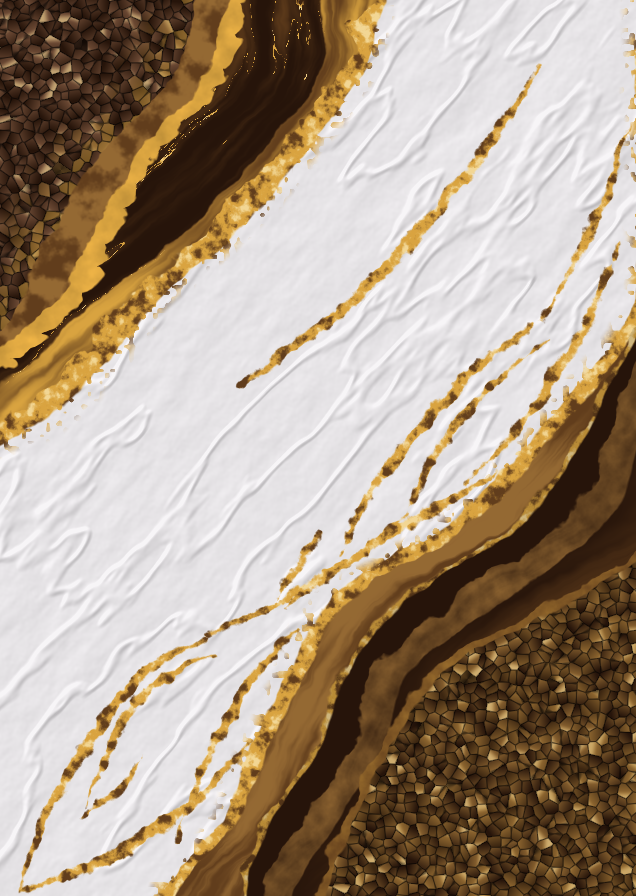
Reproduce this background procedurally as a WebGL 2 fragment shader.

```glsl
#version 300 es
precision highp float;
// Abstract resin painting: white plaster, gold veins and two banded brown
// corners of crushed stone, from spline edges, Bezier strokes and noise.
uniform vec2 u_resolution;
out vec4 outColor;
const float SOFT = .0014, ROWS = 12.;
const vec3 DARK = vec3(.15, .08, .04), BROWN = vec3(.38, .24, .11), TAN = vec3(.58, .41, .2);
const vec3 GOLD = vec3(.85, .64, .25), PALE = vec3(.95, .84, .58), WHITE = vec3(.9, .89, .9);
// Edges per row, from the bottom: rim, dark pool, ribbon, stone
const vec4 LOWER[9] = vec4[9](
  vec4(.18, .27, .29, .36), vec4(.25, .3, .335, .39), vec4(.286, .354, .39, .436),
  vec4(.327, .384, .414, .49), vec4(.374, .455, .51, .64), vec4(.508, .58, .63, .77),
  vec4(.589, .643, .674, .83), vec4(.66, .682, .7, .87), vec4(.716, .73, .745, .9));
// Edges per row, from the top: rim, dark pool, scallops, stone
const vec4 UPPER[9] = vec4[9](
  vec4(.427, .36, .27, .224), vec4(.4, .36, .247, .195), vec4(.34, .3, .176, .12),
  vec4(.27, .22, .13, .065), vec4(.173, .118, .086, .03), vec4(.104, .02, -.01, -.04),
  vec4(-.013, -.1, -.15, -.2), vec4(-.3, -.4, -.45, -.5), vec4(-.6));

float hash(vec2 p) { return fract(sin(dot(p, vec2(127.1, 311.7))) * 43758.5); }
float noise(vec2 p) {
  vec2 i = floor(p), f = fract(p), e = vec2(1, 0);
  f *= f * (3. - 2. * f);
  return mix(mix(hash(i), hash(i + e), f.x), mix(hash(i + e.yx), hash(i + 1.), f.x), f.y);
}
float fbm(vec2 p) {
  float sum = 0., amp = .53;
  for (int i = 0; i < 4; i++, amp *= .5) {
    sum += amp * noise(p);
    p = mat2(1.6, 1.2, -1.2, 1.6) * p + 7.3;
  }
  return sum;
}
// Lays a colour where d is positive
void lay(inout vec3 col, vec3 paint, float d) {
  col = mix(col, paint, smoothstep(-SOFT, SOFT, d));
}
// Signed distances from x to the four spline edges at row t
vec4 bands(vec4 rows[9], float t, float x) {
  t = clamp(t, 0., 7.99);
  int i = int(t);
  float f = fract(t);
  vec4 b = rows[i], c = rows[i + 1];
  vec4 m = .5 * (c - rows[max(i - 1, 0)]), n = .5 * (rows[min(i + 2, 8)] - b);
  vec4 edge = b + f * (m + f * (3. * (c - b) - 2. * m - n + f * (2. * (b - c) + m + n)));
  vec4 slope = mix(m, n, f) * ROWS;
  return (x - edge) / sqrt(1. + slope * slope);
}
// Joins to d a tapered Bezier stroke; bend holds control point and width
void vein(inout float d, vec2 p, vec4 ends, vec3 bend) {
  vec2 a = ends.xy;
  for (float t = .1; t < 1.05; t += .1) {
    vec2 b = mix(mix(ends.xy, bend.xy, t), mix(bend.xy, ends.zw, t), t), s = b - a;
    float h = clamp(dot(p - a, s) / dot(s, s), 0., 1.);
    float taper = .25 + .75 * sin(3.14 * (t + (h - 1.) * .1));
    d = min(d, length(p - a - s * h) - bend.z * taper);
    a = b;
  }
}
float veins(vec2 p) {
  float d = 1.;
  vein(d, p, vec4(.605, .928, .267, .568), vec3(.475, .704, .008));
  vein(d, p, vec4(.704, .863, .605, .642), vec3(.664, .733, .005));
  vein(d, p, vec4(.605, .642, .378, .382), vec3(.449, .538, .007));
  vein(d, p, vec4(.69, .733, .521, .46), vec3(.658, .596, .006));
  vein(d, p, vec4(.618, .622, .449, .414), vec3(.5, .55, .005));
  vein(d, p, vec4(.46, .43, .234, .29), vec3(.39, .362, .006));
  vein(d, p, vec4(.573, .479, .319, .323), vec3(.43, .408, .007));
  vein(d, p, vec4(.358, .408, .306, .329), vec3(.33, .368, .004));
  vein(d, p, vec4(.232, .286, .02, .008), vec3(.104, .245, .007));
  vein(d, p, vec4(.241, .271, .098, .102), vec3(.13, .232, .006));
  vein(d, p, vec4(.163, .16, .091, .089), vec3(.137, .108, .004));
  vein(d, p, vec4(.332, .297, .195, .062), vec3(.26, .232, .006));
  vein(d, p, vec4(.02, .008, .28, .167), vec3(.156, .03, .008));
  return d;
}
// Trowelled relief along the diagonal
float relief(vec2 p) {
  vec2 q = mat2(.66, .75, .75, -.66) * p;
  float ridge = 1. - abs(2. * fbm(q * vec2(5, 17)) - 1.);
  return fbm(q * vec2(10, 32)) + .5 * fbm(p * 48.) + .7 * smoothstep(.9, 1., ridge);
}
// Voronoi pebbles with tilted facets and dark gaps
vec3 stones(vec2 p, vec3 tint, float gilt) {
  vec2 q = p * 88., id, rel;
  float d1 = 9., d2 = 9.;
  for (int k = 0; k < 9; k++) {
    vec2 c = floor(q) + vec2(k % 3 - 1, k / 3 - 1), r = q - c - vec2(hash(c), hash(c + 41.));
    float d = length(r);
    d2 = min(d2, max(d, d1));
    if (d < d1) { d1 = d; id = c; rel = r; }
  }
  float h = hash(id + 9.), light = h * h + .6 * dot(rel, sin(6.3 * h * 7. + vec2(1.6, 0)));
  vec3 c = mix(DARK, tint, clamp(.25 + light, 0., 1.3));
  c = mix(c, PALE, .6 * smoothstep(.75, 1.2, light));
  c = mix(c, GOLD * .85, gilt * step(.6, hash(id + 17.)));
  return c * mix(.45, 1., smoothstep(0., .22, d2 - d1));
}
void lowerCorner(inout vec3 col, vec2 p, vec4 d, float n, vec3 leaf) {
  float flow = fbm(vec2(d.x * 65., p.y * 9.)), grain = fbm(p * 70.);
  lay(col, leaf, d.x + .003);
  lay(col, mix(BROWN, TAN, smoothstep(.3, .65, flow)), d.x - .004 - .018 * n);
  lay(col, mix(DARK, BROWN, smoothstep(.02, .09, d.z) * flow), d.y);
  lay(col, leaf * .85, .007 * n - abs(d.y));
  lay(col, mix(DARK, TAN, .5 * (flow + grain) + .1), .01 + .014 * n - abs(d.z - .018));
  lay(col, mix(BROWN, GOLD, .5 * grain), d.w + .012 * n);
  lay(col, stones(p, TAN * .85, .15), d.w - .004);
}
void upperCorner(inout vec3 col, vec2 p, vec4 d, float n, vec3 leaf) {
  float flow = fbm(vec2(d.y * 60., p.y * 8.)), grain = fbm(p * 50.);
  lay(col, leaf, d.x + .003);
  lay(col, mix(BROWN, GOLD, smoothstep(.3, .8, flow)), d.x - .008 - .025 * n);
  lay(col, mix(DARK, BROWN, smoothstep(.35, .9, flow)), d.y - .003);
  lay(col, leaf, min(d.y, .01 * n - abs(flow - .56)));
  lay(col, GOLD * (.85 + .3 * grain), d.z + .008 * abs(sin(p.y * 95. + 5. * n)));
  lay(col, mix(BROWN, TAN, smoothstep(.3, .6, grain)), d.z - .01 - .012 * n);
  lay(col, stones(p, vec3(.4, .27, .19), .6 * smoothstep(.07, 0., d.w)), d.w - .008 * n);
}
void main() {
  vec2 p = gl_FragCoord.xy / u_resolution * vec2(.711, 1);
  float n = fbm(p * 36.), g = fbm(p * 95.);
  vec2 q = p + .013 * (vec2(n, fbm(p * 36. + 19.)) - .5);
  vec4 low = bands(LOWER, q.y * ROWS, q.x), high = -bands(UPPER, (1. - q.y) * ROWS, q.x);
  vec3 leaf = mix(mix(BROWN, GOLD, smoothstep(.25, .52, g)), PALE, smoothstep(.56, .78, g));
  // Plaster, then broken gold strokes
  vec3 col = WHITE + .2 * clamp(relief(p) - relief(p + vec2(-.0025, .003)), -.8, .35);
  lay(col, leaf, .004 - .009 * g - veins(q));
  // Loose flakes beside the rims
  float rim = smoothstep(-.022, 0., max(low.x, high.x));
  col = mix(col, leaf, rim * smoothstep(.62, .68, noise(p * 150.)));
  lowerCorner(col, p, low, n, leaf);
  upperCorner(col, p, high, n, leaf);
  outColor = vec4(col, 1);
}
```
